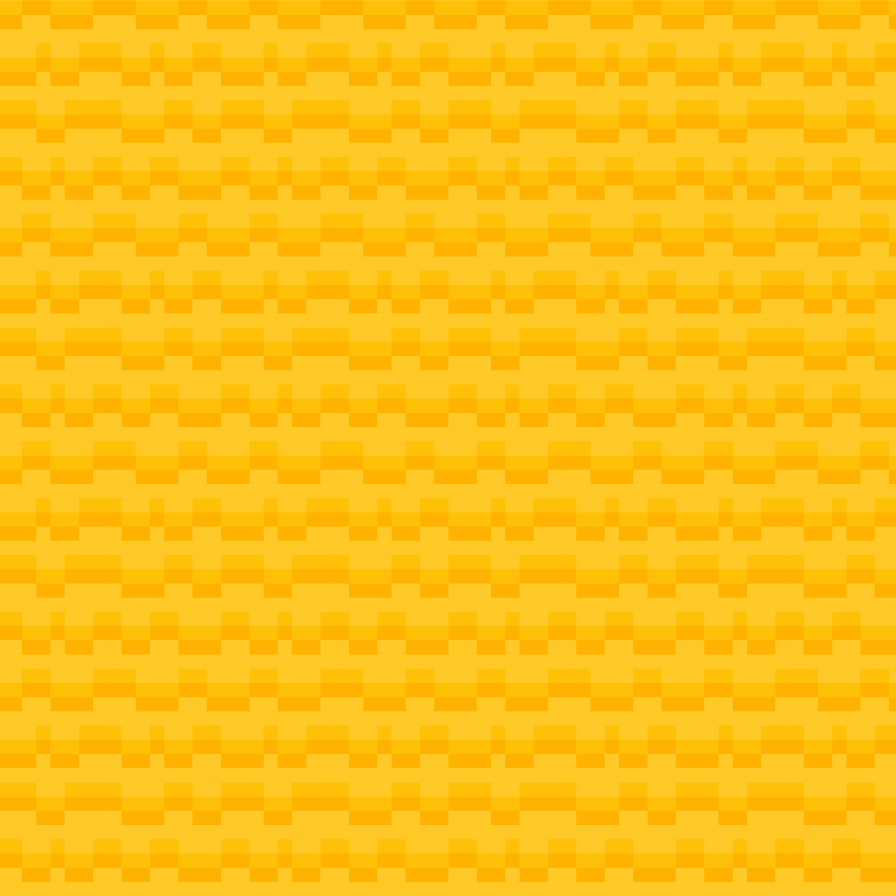
Give the GLSL for this pattern, as a WebGL 2 fragment shader.

```glsl
#version 300 es
precision highp float;
// Amber bands of blocky waves: each band is a mid strip over a dark strip,
// lifted by one cell along a few runs. Four bands of 16 cells make a tile,
// repeated nearly four times each way; supersampling smooths the edges.

uniform vec2 u_resolution;
out vec4 outColor;

const float CELLS = 63.04;  // cells across the canvas
const float TILE = 16.0;    // cells per tile

// True where the band is lifted; each run has a first cell and a length.
bool isLifted(float column, int band) {
  vec4 start, span;
  if (band == 0)      { start = vec4(15, 5, 10, 0); span = vec4(3, 2, 2, 0); }
  else if (band == 1) { start = vec4(14, 3, 6, 11); span = vec4(3, 1, 2, 1); }
  else if (band == 2) { start = vec4(13, 4, 8, 0);  span = vec4(4, 2, 3, 0); }
  else                { start = vec4(15, 3, 8, 12); span = vec4(2, 2, 2, 1); }
  return any(lessThan(mod(column - start, TILE), span));
}

// Colour at a point in cell units, with y running down.
vec3 waveColor(vec2 p) {
  const vec3 base = vec3(1.0, 0.792, 0.157);
  const vec3 mid  = vec3(1.0, 0.757, 0.027);
  const vec3 dark = vec3(1.0, 0.702, 0.0);

  vec2 cell = floor(p);
  int band = int(mod(floor(cell.y / 4.0), 4.0));
  float strip = mod(cell.y, 4.0);
  if (!isLifted(cell.x, band)) strip -= 1.0;

  vec3 color = base;
  if (strip == 0.0) color = mid;
  if (strip == 1.0) color = dark;

  // Faint hairline seams: every tile across, every second tile down.
  vec2 period = vec2(TILE, 2.0 * TILE);
  vec2 fromSeam = abs(mod(p - vec2(0.0, TILE) + 0.5 * period, period) - 0.5 * period);
  float seam = step(min(fromSeam.x, fromSeam.y), 0.04);
  return mix(color, dark, 0.12 * seam);
}

void main() {
  // Average a 4 by 4 grid of samples inside the pixel.
  vec3 sum = vec3(0.0);
  for (int i = 0; i < 16; i++) {
    vec2 offset = (vec2(i % 4, i / 4) + 0.5) / 4.0 - 0.5;
    vec2 uv = (gl_FragCoord.xy + offset) / u_resolution;
    sum += waveColor(vec2(uv.x, 1.0 - uv.y) * CELLS + vec2(-7.55, 0.95));
  }
  outColor = vec4(sum / 16.0, 1.0);
}
```
